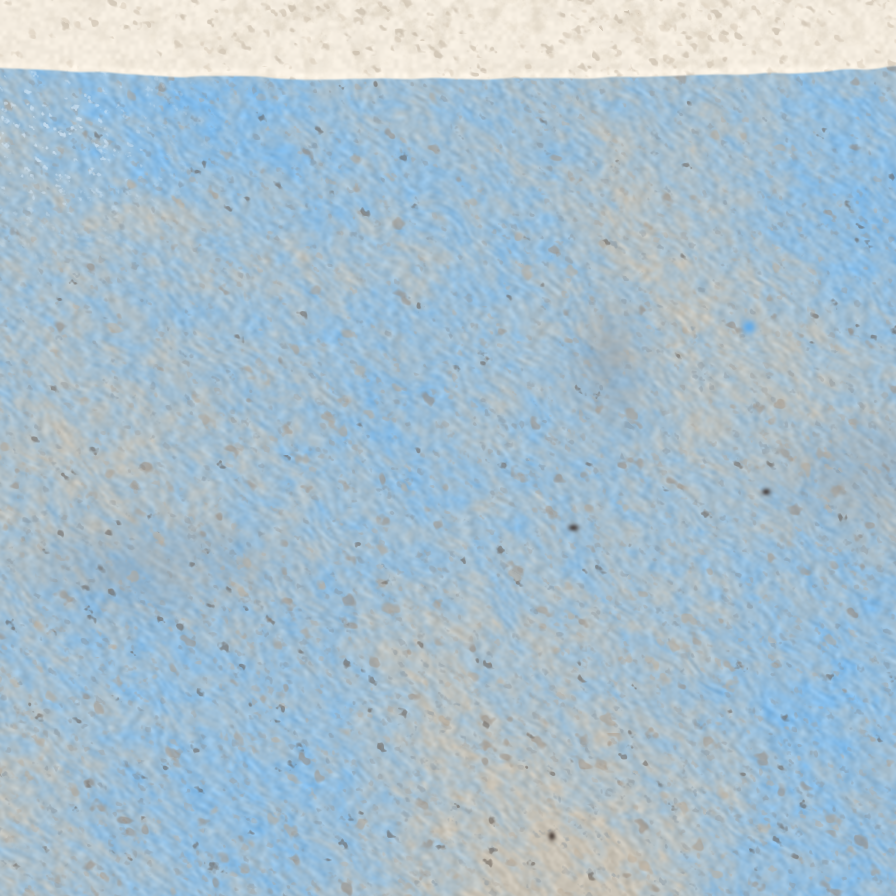
Reproduce this texture procedurally as a Shadertoy shader.

```glsl
// Weathered sky-blue paint with sandy wear and flecks below a cream band.

float hash(vec2 p) {
    vec3 q = fract(vec3(p.xyx) * 0.1031);
    q += dot(q, q.yzx + 33.33);
    return fract((q.x + q.y) * q.z);
}

float noise(vec2 p) {
    vec2 i = floor(p), f = fract(p);
    f = f * f * (3.0 - 2.0 * f);
    return mix(mix(hash(i), hash(i + vec2(1, 0)), f.x),
               mix(hash(i + vec2(0, 1)), hash(i + vec2(1, 1)), f.x), f.y);
}

float fbm(vec2 p) {
    float sum = 0.0, amp = 0.53;
    for (int i = 0; i < 4; i++) {
        sum += amp * noise(p);
        p = mat2(0.8, 0.6, -0.6, 0.8) * p * 2.03 + 17.3;
        amp *= 0.5;
    }
    return sum;
}

// Soft elliptical patch
float patchAt(vec2 p, vec2 center, vec2 radius) {
    vec2 d = (p - center) / radius;
    return exp(-dot(d, d));
}

// Irregular chips scattered over a jittered grid; x = mask, y = random tone
vec2 chips(vec2 p, float cells, float density, float seed) {
    vec2 g = p * cells, home = floor(g), result = vec2(0);
    float soft = 0.12 + 0.7 * cells / iResolution.y;
    float ragged = 0.55 * (noise(g * 3.2 + seed) - 0.5);
    for (int y = -1; y <= 1; y++)
    for (int x = -1; x <= 1; x++) {
        vec2 id = home + vec2(x, y);
        float pick = hash(id + seed);
        vec2 jitter = vec2(hash(id + seed + 41.7), hash(id + seed + 83.1));
        vec2 d = g - id - jitter;
        d = vec2(0.8 * d.x - 0.6 * d.y, 0.6 * d.x + 0.8 * d.y);
        float size = mix(0.08, 0.32, hash(id + seed + 129.4));
        float mask = 1.0 - smoothstep(-soft, soft, length(d * vec2(0.8, 1.3)) + ragged - size);
        mask *= step(pick, density);
        if (mask > result.x) result = vec2(mask, hash(id + seed + 7.9));
    }
    return result;
}

// How much sand shows through the paint, from broad placed areas
float wearAmount(vec2 p) {
    float w = 0.43 + 0.36 * (fbm(p * 7.0 + 3.0) - 0.5);
    w += 0.50 * patchAt(p, vec2(0.62, 0.02), vec2(0.18, 0.16));
    w += 0.28 * patchAt(p, vec2(0.49, 0.23), vec2(0.09, 0.13));
    w += 0.22 * patchAt(p, vec2(0.10, 0.48), vec2(0.14, 0.12));
    w += 0.24 * patchAt(p, vec2(0.16, 0.755), vec2(0.09, 0.022));
    w += 0.18 * patchAt(p, vec2(0.38, 0.71), vec2(0.12, 0.035));
    w += 0.26 * patchAt(p, vec2(0.73, 0.80), vec2(0.10, 0.13));
    w += 0.28 * patchAt(p, vec2(0.83, 0.57), vec2(0.15, 0.10));
    w += 0.24 * patchAt(p, vec2(0.0, 0.08), vec2(0.07, 0.12));
    w += 0.20 * patchAt(p, vec2(0.01, 0.85), vec2(0.05, 0.05));
    w -= 0.24 * patchAt(p, vec2(0.17, 0.86), vec2(0.18, 0.08));
    w -= 0.28 * patchAt(p, vec2(0.98, 0.76), vec2(0.09, 0.15));
    w -= 0.26 * patchAt(p, vec2(0.30, 0.10), vec2(0.13, 0.15));
    w -= 0.26 * patchAt(p, vec2(0.93, 0.17), vec2(0.12, 0.17));
    return w - 0.05 * patchAt(p, vec2(0.45, 0.58), vec2(0.18, 0.14));
}

vec3 paintedWall(vec2 p) {
    // Grain runs down to the right, bent by a slight warp
    vec2 q = p + 0.012 * vec2(noise(p * 24.0), noise(p * 24.0 + 50.0));
    vec2 grain = vec2(dot(q, vec2(0.82, -0.57)), dot(q, vec2(0.57, 0.82)));
    vec2 g = grain * vec2(75, 125);
    float wear = wearAmount(p);
    float flake = 0.45 * noise(g * 0.55 + 31.0) + 0.35 * noise(g) + 0.2 * noise(g * 2.1 + 9.0);
    float sand = clamp(wear + 0.75 * (flake - 0.5), 0.0, 1.0);
    vec3 blue = mix(vec3(0.48, 0.715, 0.91), vec3(0.53, 0.745, 0.92), fbm(p * 9.0));
    vec3 color = mix(blue, vec3(0.785, 0.76, 0.71), sand);

    // Raised grain: lit on one side, shaded on the other
    float relief = noise(g * 1.6 + 0.35) - noise(g * 1.6 - 0.35);
    color += 0.065 * relief + 0.03 * (noise(p * 260.0) - 0.5);

    // Grey smudges
    float smudge = patchAt(p, vec2(0.68, 0.59), vec2(0.035, 0.06))
        + 0.7 * patchAt(p, vec2(0.17, 0.37), vec2(0.13, 0.05))
        + 0.7 * patchAt(p, vec2(0.97, 0.47), vec2(0.10, 0.06));
    color = mix(color, vec3(0.54, 0.60, 0.65), 0.4 * smudge * (0.4 + fbm(p * 25.0)));

    // Tan, grey and rust chips, more frequent lower down
    float low = 1.0 - smoothstep(0.15, 0.75, p.y);
    vec2 fine = chips(p, 95.0, 0.24 + 0.10 * low, 11.0);
    vec2 wide = chips(p, 52.0, 0.10 + 0.07 * low, 57.0);
    color = mix(color, mix(vec3(0.50, 0.56, 0.61), vec3(0.74, 0.69, 0.63), fine.y), 0.42 * fine.x);
    color = mix(color, mix(vec3(0.57, 0.50, 0.44), vec3(0.75, 0.69, 0.61), wide.y), 0.48 * wide.x);
    vec2 dark = chips(p, 85.0, 0.015 + 0.03 * low, 93.0);
    color = mix(color, vec3(0.38, 0.34, 0.31), 0.5 * dark.x);

    // Isolated pits and one bare blue spot
    float pits = patchAt(p, vec2(0.640, 0.411), vec2(0.006, 0.004))
        + patchAt(p, vec2(0.855, 0.451), vec2(0.005, 0.004))
        + patchAt(p, vec2(0.616, 0.067), vec2(0.004, 0.005));
    color = mix(color, vec3(0.25, 0.20, 0.18), 0.8 * min(pits, 1.0));
    color = mix(color, vec3(0.40, 0.67, 0.90), patchAt(p, vec2(0.836, 0.635), vec2(0.008)));

    // Wet glints near the upper left
    float glint = chips(p, 125.0, 0.25, 151.0).x * patchAt(p, vec2(0.05, 0.85), vec2(0.14, 0.10));
    return mix(color, vec3(0.84, 0.91, 0.97), 0.7 * glint);
}

vec3 creamBand(vec2 p) {
    vec3 color = vec3(0.955, 0.925, 0.875) + 0.05 * (noise(p * 190.0) - 0.5);
    float dirt = 0.22 + 0.4 * patchAt(p, vec2(0.40, 0.99), vec2(0.20, 0.05))
        + 0.4 * patchAt(p, vec2(0.77, 0.97), vec2(0.16, 0.05));
    color -= vec3(0.10, 0.11, 0.13) * dirt * smoothstep(0.4, 0.8, fbm(p * 70.0));
    vec2 spots = chips(p, 75.0, dirt, 203.0);
    return mix(color, mix(vec3(0.72, 0.67, 0.60), vec3(0.87, 0.82, 0.75), spots.y), 0.55 * spots.x);
}

void mainImage(out vec4 fragColor, in vec2 fragCoord) {
    vec2 p = fragCoord / iResolution.xy;
    float edge = 0.911 + 0.05 * (p.x - 0.48) * (p.x - 0.48) + 0.004 * (noise(vec2(p.x * 35.0, 2.0)) - 0.5);
    float above = p.y - edge, soft = 0.001 + 0.7 / iResolution.y;
    vec3 color = mix(paintedWall(p), creamBand(p), smoothstep(-soft, soft, above));
    // Pale lip along the boundary
    color += 0.03 * exp(-pow((above - 0.004) / 0.004, 2.0));
    fragColor = vec4(clamp(color, 0.0, 1.0), 1.0);
}
```
